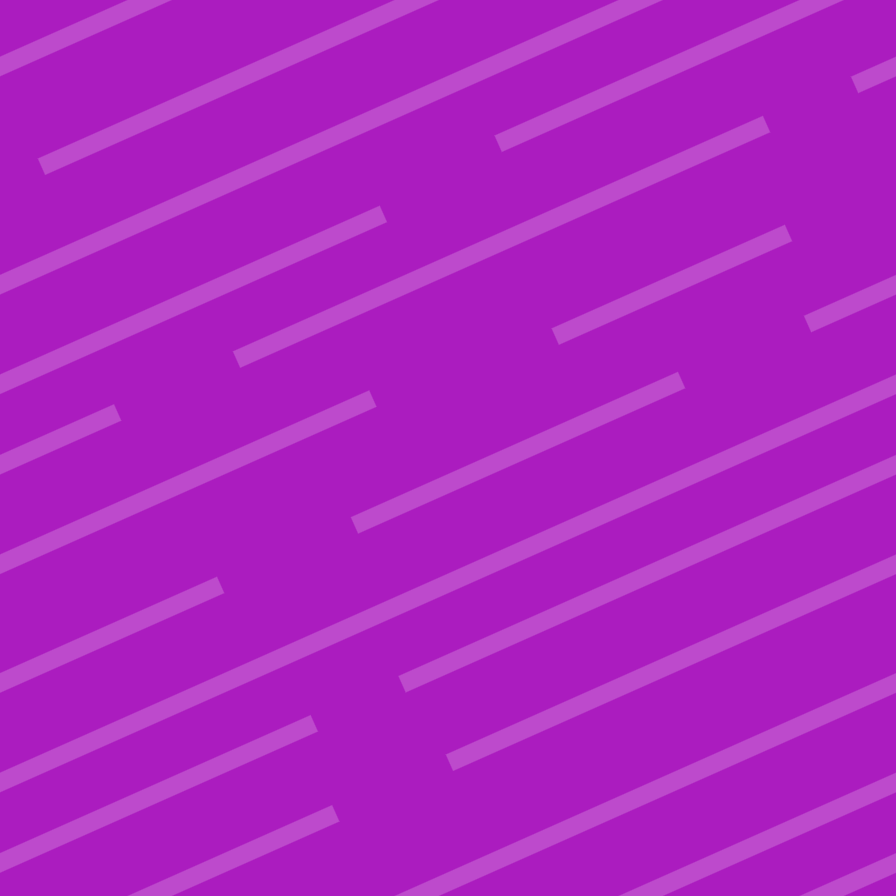
Reproduce this pattern procedurally as a Shadertoy shader.

```glsl
// Slanted translucent dashes of very uneven length on a flat violet ground.
// One straight track winds round the tile, 9 times across and 4 times up, until
// it closes on itself; dashes and gaps are laid along it, so all edges wrap.

#define RUN 9.0             // crossings of the tile in x before the track closes
#define RISE 4.0            // crossings in y over the same track
#define LANE_STEP 7.0       // inverse of RISE modulo RUN: orders lanes on the track
#define LANE_PHASE 0.236    // shift of all lanes, in lane spacings
#define LANE_SHIFT 0.096    // sideways shift of each run of dashes
#define TRACK_PHASE 0.444   // slides dashes along the track, ends clear of the edges
#define DASHES 9            // dashes on the whole track
#define SHIFTED_DASHES 5    // dashes in the run shifted upwards
#define STROKE 0.0201       // dash thickness
#define GAP 0.165           // typical gap between dashes

const vec3 GROUND = vec3(0.67, 0.11, 0.75);
const vec3 DASH_COLOR = vec3(0.74, 0.29, 0.80);

float hash(float n) {
    n = fract(n * 0.1031);
    n *= n + 33.33;
    n *= n + n;
    return fract(n);
}

// Mostly short and middling dashes, rarely a very long one.
float dashWeight(int i) {
    float h = hash(float(i + 1));
    return 0.25 + 0.8 * h + 6.0 * pow(h, 20.0);
}

float gapWeight(int i) {
    return GAP * (0.5 + hash(float(i + 21)));
}

// Signed distance to the nearest dash, in canvas units.
float dashDistance(vec2 p) {
    float slant = length(vec2(RUN, RISE));

    // Lane under the point, and that lane's place along the closed track
    float v = RUN * p.y - RISE * p.x - LANE_PHASE;
    float lane = floor(v + 0.5);
    float laneStart = mod(LANE_STEP * lane, RUN) + TRACK_PHASE;

    // Scale that makes dashes and gaps fill the track exactly
    float total = 0.0;
    for (int i = 0; i < DASHES; i++) total += dashWeight(i) + gapWeight(i);
    float scale = RUN / total;

    float nearest = 1.0;
    float start = 0.0;
    for (int i = 0; i < DASHES; i++) {
        float halfLength = 0.5 * scale * dashWeight(i);
        float shift = i < SHIFTED_DASHES ? LANE_SHIFT : -LANE_SHIFT;

        // Square-ended box around the dash axis
        float across = (v - lane - shift) / slant;
        float track = laneStart + p.x + across * RISE / slant;
        float along = mod(track - start - halfLength + 0.5 * RUN, RUN) - 0.5 * RUN;
        float ends = (abs(along) - halfLength) * slant / RUN;
        nearest = min(nearest, max(ends, abs(across) - 0.5 * STROKE));

        start += 2.0 * halfLength + scale * gapWeight(i);
    }
    return nearest;
}

void mainImage(out vec4 fragColor, in vec2 fragCoord) {
    vec2 uv = fragCoord / iResolution.xy;
    float edge = 1.3 / min(iResolution.x, iResolution.y);
    float cover = clamp(0.5 - dashDistance(uv) / edge, 0.0, 1.0);
    fragColor = vec4(mix(GROUND, DASH_COLOR, cover), 1.0);
}
```
